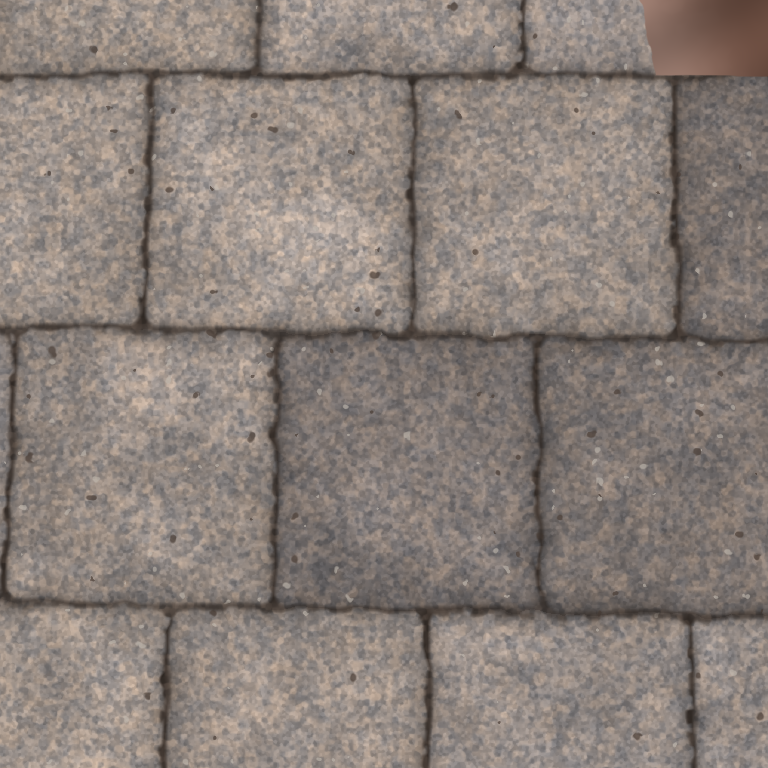
Give the GLSL for this texture, as a Shadertoy shader.

```glsl
// Weathered square concrete pavers in a staggered bond, about three across and
// three down. Rounded box distances give stones and joints; smooth cellular
// noise gives the grain, stains, ragged edges and chips.

#define PITCH 0.344        // paver size, in canvas heights
#define JOINT 0.0034       // half width of a joint
#define CORNER 0.016       // corner radius of a paver
#define RAGGED 0.008       // wander of the paver edges
#define GRAIN 0.27         // contrast of the aggregate
#define STAIN 0.19         // contrast of the broad stains
#define LIGHT_STONE vec3(0.615, 0.572, 0.542)
#define DARK_STONE vec3(0.490, 0.452, 0.428)
#define JOINT_COLOR vec3(0.235, 0.200, 0.178)
#define CLAY_LIGHT vec3(0.575, 0.460, 0.415)
#define CLAY_DARK vec3(0.390, 0.280, 0.235)

vec3 hash(vec2 p) {
    vec3 q = fract(p.xyx * vec3(0.1031, 0.1030, 0.0973));
    q += dot(q, q.yxz + 33.33);
    return fract((q.xxy + q.yzz) * q.zyx);
}

// Random tones of nearby cell points, blended by distance; 0 to 1.
float cellNoise(vec2 p) {
    vec2 cell = floor(p), f = p - cell;
    float total = 0.0, weights = 0.0;
    for (int j = -1; j <= 1; j++)
    for (int i = -1; i <= 1; i++) {
        vec2 o = vec2(i, j);
        vec3 h = hash(cell + o + 57.0);
        vec2 r = o + 0.15 + 0.7 * h.xy - f;
        float w = exp(-7.0 * dot(r, r));
        total += w * h.z;
        weights += w;
    }
    return total / weights;
}

// Sparse round spots, one at most per cell.
float spots(vec2 p, float density, float radius) {
    vec2 cell = floor(p);
    vec3 h = hash(cell + 211.0);
    float size = radius * (0.5 + fract(h.z * 91.7));
    float d = length(p - cell - 0.3 - 0.4 * h.xy);
    return step(h.z, density) * (1.0 - smoothstep(0.5 * size, size, d));
}

float roundBox(vec2 p, float halfSize, float radius) {
    vec2 q = abs(p) - halfSize + radius;
    return length(max(q, 0.0)) + min(max(q.x, q.y), 0.0) - radius;
}

// Cell index in xy, position from the paver centre in zw.
vec4 paverCell(vec2 p) {
    float y = p.y + 0.02 * (p.x - 0.5) * min(1.0, 3.0 * (0.9 - p.y));
    float rowPos = 0.45 + 2.609 * y + 0.238 * y * y;
    float row = floor(rowPos), rise = rowPos - row - 0.5;
    float offset = 0.215 - 0.19 * mod(row, 2.0) - 0.011 * row;
    float lean = 0.025 * (0.6 - p.x) * rise;
    float colPos = (p.x - lean - offset) / PITCH;
    float col = floor(colPos);
    return vec4(col, row, vec2(colPos - col - 0.5, rise) * PITCH);
}

void mainImage(out vec4 fragColor, in vec2 fragCoord) {
    vec2 uv = fragCoord / iResolution.y;
    float pixel = 1.0 / iResolution.y;

    // Noise layers, from broad to fine
    float broad = cellNoise(uv * 7.0);
    float patchy = cellNoise(uv * 22.0 + 5.0);
    float rough = cellNoise(uv * 65.0 + 9.0);
    float coarse = cellNoise(uv * 135.0 + 3.0);
    float fine = cellNoise(uv * 250.0 + 17.0);

    // Pavers with ragged edges
    vec2 wander = vec2(patchy, cellNoise(uv * 24.0 + 40.0)) - 0.5;
    vec4 paver = paverCell(uv + RAGGED * wander + 0.5 * RAGGED * (rough - 0.5));
    vec2 id = paver.xy, local = paver.zw;
    vec3 rnd = hash(id + 20.0);
    float edge = roundBox(local, 0.5 * PITCH - JOINT, CORNER) + 0.004 * (rough - 0.5);

    // Stone tone: waves gather the dark pavers, hashes vary the rest
    float wave = cos(1.2 * (id.x - 1.8)) + cos(1.2 * (id.y - 1.2));
    float darkness = smoothstep(1.12, 1.6, wave) + 0.25 * (rnd.x - 0.5);
    vec3 color = mix(LIGHT_STONE, DARK_STONE, darkness);
    color *= mix(vec3(1.02, 1.0, 0.97), vec3(0.985, 1.0, 1.03), rnd.y);

    // Stains, grain and darker worn rims
    color *= 1.0 + STAIN * (broad - 0.5) + 0.6 * STAIN * (patchy - 0.5);
    color *= 1.0 + GRAIN * (coarse - 0.5) + 0.7 * GRAIN * (fine - 0.5) + 0.09 * (rough - 0.5);
    color *= 1.0 + vec3(0.05, 0.0, -0.06) * (rough + coarse - 1.0);
    float inside = max(-edge, 0.0);
    color *= 1.0 - 0.16 * exp(-inside / 0.007) - (0.05 + 0.16 * broad) * exp(-inside / 0.028);

    // Pale chips and dark pits
    vec2 warped = uv + 0.006 * (vec2(coarse, rough) - 0.5);
    color = mix(color, vec3(0.76, 0.73, 0.69), 0.6 * spots(warped * 52.0, 0.07, 0.2));
    color = mix(color, vec3(0.29, 0.24, 0.21), 0.7 * spots(warped * 38.0 + 70.0, 0.06, 0.18));

    // Joints: upright ones deeper, all of them partly filled with grit
    float upright = smoothstep(-0.01, 0.01, abs(local.x) - abs(local.y));
    float joint = smoothstep(-0.002 - pixel, 0.0025 + pixel, edge);
    joint *= mix(0.68, 0.93, upright) * (0.75 + 0.45 * patchy);
    vec3 grit = JOINT_COLOR * (0.75 + 0.5 * coarse);
    color = mix(color, grit, clamp(joint, 0.0, 1.0));

    // Smooth clay piece over the upper right corner
    vec2 c = uv - vec2(0.855, 0.902) + 0.006 * (vec2(rough, patchy) - 0.5);
    float clayEdge = max(-c.x - 0.22 * c.y, -c.y);
    float glow = smoothstep(0.0, 0.15, c.x + 0.3 * c.y);
    vec3 clay = mix(CLAY_LIGHT, CLAY_DARK, glow) * (1.0 + 0.1 * sin(24.0 * c.x - 40.0 * c.y));
    color = mix(clay, color, smoothstep(-pixel, pixel, clayEdge));

    fragColor = vec4(color, 1.0);
}
```
